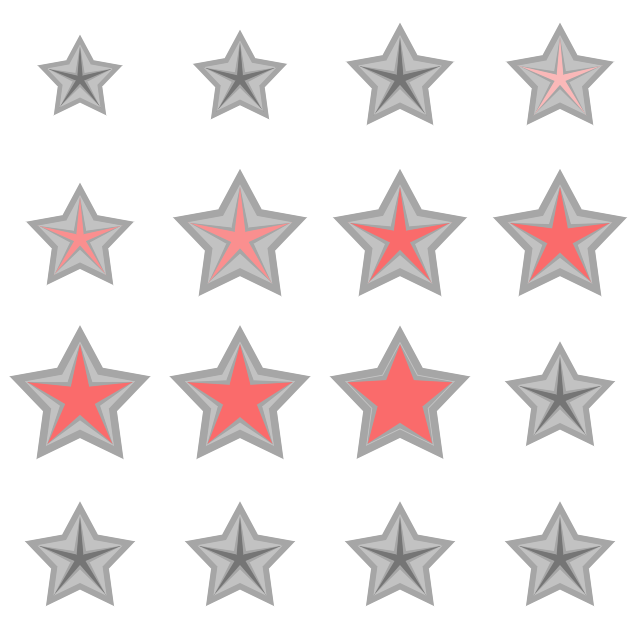
A Shadertoy shader for this pattern:

```glsl
// A four by four grid of bevelled five-pointed stars on white, read row by row.
// Each is four nested star distance fields; size, core width and core colour
// change from cell to cell, growing into red and then falling back to grey.

// Signed distance to the edges of a five-pointed star, negative inside.
float starDistance(vec2 p, float tipRadius, float notchRadius) {
    const float halfSector = 0.62831853;
    float angle = mod(atan(p.x, p.y) + halfSector, 2.0 * halfSector) - halfSector;
    vec2 folded = length(p) * vec2(cos(angle), abs(sin(angle)));
    vec2 tip = vec2(tipRadius, 0.0);
    vec2 edge = notchRadius * vec2(cos(halfSector), sin(halfSector)) - tip;
    vec2 toPoint = folded - tip;
    return (edge.y * toPoint.x - edge.x * toPoint.y) / length(edge);
}

// Antialiased coverage of a star.
float starMask(vec2 p, float tipRadius, float notchRadius, float pixel) {
    return smoothstep(0.6, -0.6, starDistance(p, tipRadius, notchRadius) / pixel);
}

// Outer radius in cell widths.
float starRadius(int index) {
    const float sizes[12] = float[12](
        0.279, 0.310, 0.354, 0.354,
        0.354, 0.440, 0.440, 0.440,
        0.463, 0.463, 0.461, 0.362);
    return sizes[min(index, 11)];
}

// Notch radius of the core, relative to the outer radius.
float coreNotch(int index) {
    const float widths[8] = float[8](
        0.10, 0.11, 0.13, 0.15, 0.19, 0.21, 0.24, 0.32);
    return index < 3 || index > 10 ? 0.10 : widths[index - 3];
}

// Dark grey when unlit, otherwise pink deepening to red.
vec3 coreColor(int index) {
    if (index < 3 || index > 10) return vec3(0.46);
    float paleness = index < 4 ? 0.72 : index < 6 ? 0.56 : 0.42;
    return vec3(0.98, paleness, paleness);
}

void mainImage(out vec4 fragColor, in vec2 fragCoord) {
    // Grid, numbered from the upper left
    vec2 grid = 4.0 * fragCoord / iResolution.xy;
    ivec2 cell = clamp(ivec2(floor(grid)), ivec2(0), ivec2(3));
    int index = (3 - cell.y) * 4 + cell.x;

    // Position inside the star, scaled to unit outer radius
    float radius = starRadius(index);
    vec2 p = (fract(grid) - vec2(0.5, 0.505)) / radius;
    float pixel = 4.0 / (min(iResolution.x, iResolution.y) * radius);
    float notch = coreNotch(index);

    // Rim, light facets, groove and core
    vec3 color = vec3(1.0);
    color = mix(color, vec3(0.65), starMask(p, 1.0, 0.525, pixel));
    color = mix(color, vec3(0.76), starMask(p, 0.78, 0.41, pixel));
    color = mix(color, vec3(0.65), starMask(p, 0.755, notch + 0.075, pixel));
    color = mix(color, coreColor(index), starMask(p, 0.74, notch, pixel));

    fragColor = vec4(color, 1.0);
}
```
